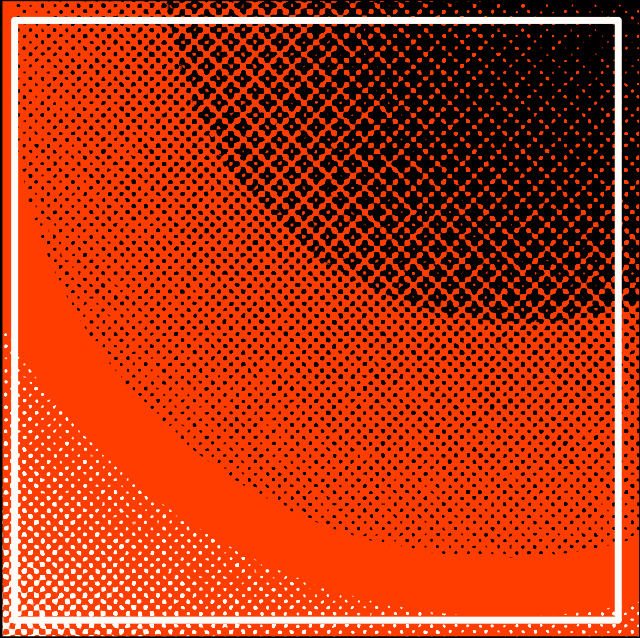
This background is drawn by a WebGL 1 fragment shader. Its source:

```glsl
precision highp float;
// Concentric halftone arcs, black and white dots on orange, inside a thin white frame.
uniform vec2 u_resolution;

const vec3 ORANGE = vec3(1.0, 0.24, 0.0);
const vec3 BLACK = vec3(0.008, 0.0, 0.0);
const vec3 WHITE = vec3(1.0, 0.985, 0.975);

// Circles as centre and radius, in units of the canvas height
const vec3 CORE = vec3(0.822, 1.059, 0.564);
const vec3 RING = vec3(0.783, 0.892, 0.766);
const vec3 LIGHT = vec3(0.796, 0.950, 0.917);
const vec2 DARK_POLE = vec2(0.94, 0.974);
const float DARK_REACH = 0.548;

const float PERIOD = 0.01906;     // spacing of the staggered dots
const float LATTICE = 0.5;        // strength of the diagonal lattice in the core
const float ROUGHNESS = 0.34;     // raggedness of the dot outlines
const float GRAIN = 0.0042;       // size of the ragged details

const vec2 FRAME_CENTER = vec2(0.496, 0.498);
const vec2 FRAME_HALF = vec2(0.473, 0.470);
const float FRAME_WIDTH = 0.0055; // half the stroke
const vec4 BORDER = vec4(0.0039, 0.0026, 0.0013, 0.0020); // left, bottom, right, top

const float PI = 3.14159265;

float hash(vec2 p) {
  p = fract(p * vec2(0.1031, 0.1137));
  p += dot(p, p.yx + 33.33);
  return fract((p.x + p.y) * p.x * 17.0);
}

float noise(vec2 p) {
  vec2 i = floor(p);
  vec2 f = fract(p);
  f = f * f * (3.0 - 2.0 * f);
  float low = mix(hash(i), hash(i + vec2(1.0, 0.0)), f.x);
  float high = mix(hash(i + vec2(0.0, 1.0)), hash(i + 1.0), f.x);
  return mix(low, high, f.y);
}

// Positive outside the circle
float circle(vec2 p, vec3 c) {
  return length(p - c.xy) - c.z;
}

// Staggered dots: 1 at each dot centre, -1 in the gaps
float dots(vec2 q) {
  return -cos(2.0 * PI * q.x) * cos(2.0 * PI * q.y);
}

// Diagonal lattice, twice as coarse: -1 along the lines
float lattice(vec2 q) {
  return min(cos(PI * (q.x + q.y)), cos(PI * (q.x - q.y)));
}

float box(vec2 p, vec2 halfSize) {
  vec2 d = abs(p) - halfSize;
  return length(max(d, 0.0)) + min(max(d.x, d.y), 0.0);
}

void main() {
  vec2 p = gl_FragCoord.xy / u_resolution.y;
  float pixel = 1.0 / u_resolution.y;
  vec2 q = p / PERIOD;
  float soft = 0.35 * 2.0 * PI * pixel / PERIOD;

  // Roughened halftone screen
  float rough = (noise(p / GRAIN) - 0.5) * ROUGHNESS * 2.0;
  float screen = dots(q) + rough;

  float core = circle(p, CORE) + rough * 0.006;
  float ring = circle(p, RING);
  float light = circle(p, LIGHT);

  // Black dots swell from the rim of the ring to the core
  float depth = clamp(-ring / max(core - ring, 0.001), 0.0, 1.0);
  float ringInk = smoothstep(-soft, soft, screen - mix(0.74, 0.32, depth));
  ringInk *= smoothstep(pixel, -pixel, ring);

  // The core closes into solid black towards the pole
  float away = clamp(length(p - DARK_POLE) / DARK_REACH, 0.0, 1.0);
  float coreScreen = screen + LATTICE * lattice(q);
  float coreInk = smoothstep(-soft, soft, coreScreen - mix(-1.5, -0.2, away));
  float ink = mix(ringInk, coreInk, smoothstep(pixel, -pixel, core));

  // White dots grow towards the lower left corner
  float lightInk = smoothstep(-soft, soft, screen - mix(0.76, -0.05, clamp(light / 0.32, 0.0, 1.0)));
  lightInk *= smoothstep(-pixel, pixel, light);

  vec3 color = mix(ORANGE, BLACK, ink);
  color = mix(color, WHITE, lightInk);

  // Rounded frame
  float frame = abs(box(p - FRAME_CENTER, FRAME_HALF)) - FRAME_WIDTH;
  color = mix(color, WHITE, smoothstep(0.6 * pixel, -0.6 * pixel, frame));

  // Thin dark border at the canvas edges
  vec2 size = u_resolution / u_resolution.y;
  vec4 inset = vec4(p, size - p) - BORDER;
  float edge = min(min(inset.x, inset.y), min(inset.z, inset.w));
  color = mix(color, BLACK, smoothstep(0.5 * pixel, -0.5 * pixel, edge));

  gl_FragColor = vec4(color, 1.0);
}
```
